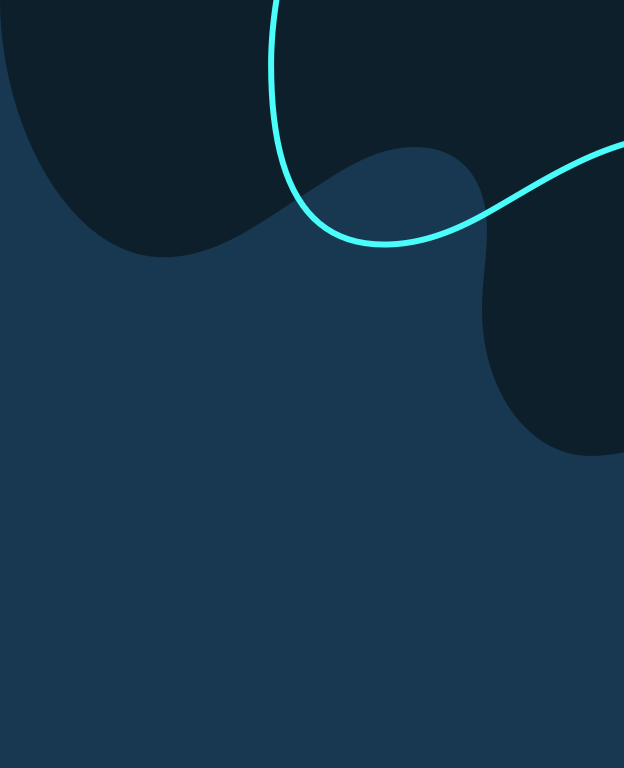
Write a Shadertoy shader that draws this background.

```glsl
const int STEPS = 24;

struct Outline {
    float dist;  // distance to the nearest point of the path
    float side;  // flips sign at each crossing below the point
};

vec2 bezier(vec2 a, vec2 b, vec2 c, vec2 d, float t) {
    float s = 1.0 - t;
    return s * s * s * a + 3.0 * s * s * t * b + 3.0 * s * t * t * c + t * t * t * d;
}

// Adds one cubic curve to a path, as a chain of short segments
void addCurve(inout Outline path, vec2 p, vec2 a, vec2 b, vec2 c, vec2 d) {
    vec2 from = a;
    for (int i = 1; i <= STEPS; i++) {
        vec2 to = bezier(a, b, c, d, float(i) / float(STEPS));
        vec2 edge = to - from;
        vec2 rel = p - from;
        float along = clamp(dot(rel, edge) / dot(edge, edge), 0.0, 1.0);
        path.dist = min(path.dist, length(rel - edge * along));
        if ((from.x > p.x) != (to.x > p.x) && rel.y > edge.y * rel.x / edge.x) {
            path.side = -path.side;
        }
        from = to;
    }
}

// Signed distance to the dark shape hanging from the top, negative inside
float blobDistance(vec2 p) {
    Outline rim = Outline(10.0, 1.0);
    // left lobe
    addCurve(rim, p, vec2(0.0, 1.0), vec2(0.0, 0.837), vec2(0.091, 0.665), vec2(0.212, 0.665));
    addCurve(rim, p, vec2(0.212, 0.665), vec2(0.28, 0.665), vec2(0.333, 0.706), vec2(0.391, 0.7435));
    // raised hollow
    addCurve(rim, p, vec2(0.391, 0.7435), vec2(0.443, 0.777), vec2(0.486, 0.8086), vec2(0.54, 0.8086));
    addCurve(rim, p, vec2(0.54, 0.8086), vec2(0.6016, 0.8086), vec2(0.634, 0.7656), vec2(0.634, 0.7005));
    // right lobe, running past the edge
    addCurve(rim, p, vec2(0.634, 0.7005), vec2(0.634, 0.664), vec2(0.6276, 0.6354), vec2(0.6276, 0.5964));
    addCurve(rim, p, vec2(0.6276, 0.5964), vec2(0.6276, 0.4896), vec2(0.69, 0.4063), vec2(0.768, 0.4063));
    addCurve(rim, p, vec2(0.768, 0.4063), vec2(0.82, 0.4063), vec2(0.872, 0.427), vec2(0.911, 0.453));
    return rim.dist * rim.side;
}

// Distance to the centre of the bright ribbon
float ribbonDistance(vec2 p) {
    Outline ribbon = Outline(10.0, 1.0);
    addCurve(ribbon, p, vec2(0.362, 1.013), vec2(0.3555, 0.974), vec2(0.353, 0.945), vec2(0.353, 0.9154));
    addCurve(ribbon, p, vec2(0.353, 0.9154), vec2(0.353, 0.7656), vec2(0.397, 0.6816), vec2(0.5, 0.6816));
    addCurve(ribbon, p, vec2(0.5, 0.6816), vec2(0.547, 0.6816), vec2(0.59, 0.698), vec2(0.634, 0.7227));
    addCurve(ribbon, p, vec2(0.634, 0.7227), vec2(0.694, 0.7565), vec2(0.759, 0.8008), vec2(0.833, 0.8177));
    return ribbon.dist;
}

// Edge coverage, one pixel wide
float coverage(float dist) {
    return clamp(0.5 - dist * iResolution.y, 0.0, 1.0);
}

void mainImage(out vec4 fragColor, in vec2 fragCoord) {
    vec2 p = fragCoord / iResolution.y;

    vec3 slateBlue = vec3(0.094, 0.216, 0.314);
    vec3 deepNavy = vec3(0.05, 0.122, 0.165);
    vec3 brightCyan = vec3(0.29, 0.99, 0.98);

    vec3 color = mix(slateBlue, deepNavy, coverage(blobDistance(p)));
    color = mix(color, brightCyan, coverage(ribbonDistance(p) - 0.0039));
    fragColor = vec4(color, 1.0);
}
```
